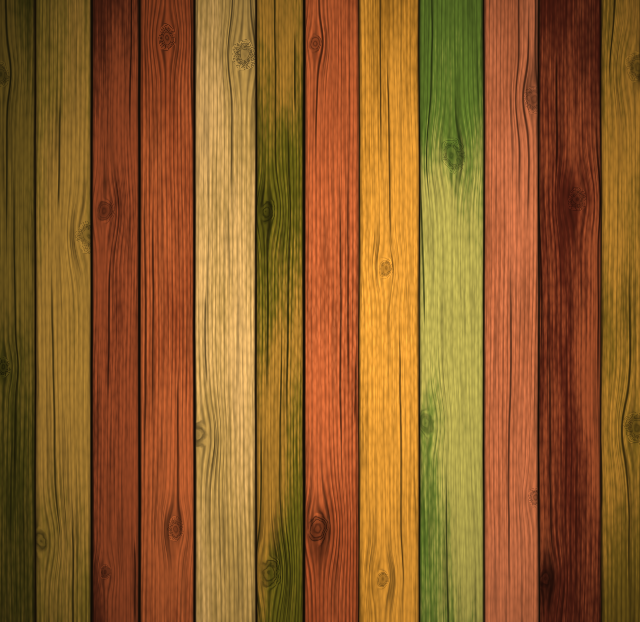
This texture is drawn by a Shadertoy shader. Its source:

```glsl
// Twelve upright weathered planks in faded paint, with grain, knots, cracks and dark joints.

const int PLANKS = 12;
const float EDGES[13] = float[13](-0.035, 0.055, 0.143, 0.218, 0.304, 0.400, 0.475,
                                  0.561, 0.655, 0.756, 0.842, 0.939, 1.035);
const vec3 PAINT[12] = vec3[12](
    vec3(.56, .44, .15), vec3(.77, .57, .23), vec3(.66, .31, .16), vec3(.80, .40, .20),
    vec3(.95, .74, .43), vec3(.72, .51, .18), vec3(.83, .41, .21), vec3(.95, .64, .22),
    vec3(.76, .70, .33), vec3(.90, .50, .31), vec3(.70, .34, .18), vec3(.82, .57, .20));
const vec3 STAIN[12] = vec3[12](
    vec3(.34, .31, .08), vec3(.62, .50, .16), vec3(.40, .17, .09), vec3(.68, .31, .15),
    vec3(.83, .65, .33), vec3(.43, .39, .09), vec3(.72, .33, .16), vec3(.80, .53, .16),
    vec3(.42, .52, .18), vec3(.82, .44, .26), vec3(.38, .14, .08), vec3(.56, .43, .12));
// Two knots per plank: across the plank, then height on the canvas
const vec4 KNOTS[12] = vec4[12](
    vec4(.45, .41, .40, .88), vec4(.10, .13, .95, .62), vec4(.25, .66, .27, .08), vec4(.50, .94, .65, .15),
    vec4(.82, .91, .07, .30), vec4(.20, .66, .25, .08), vec4(.20, .93, .25, .15), vec4(.45, .57, .40, .07),
    vec4(.50, .75, .10, .32), vec4(.92, .84, .95, .20), vec4(.62, .68, .10, .07), vec4(.60, .89, .58, .31));

const vec3 JOINT_COLOR = vec3(.070, .045, .020);
const vec2 JOINT_HALF_WIDTH = vec2(.0007, .0022);
const vec2 KNOT_SIZE = vec2(.009, .013);
const vec2 KNOT_REACH = vec2(.030, .060);
const float RING_COUNT = 14.0;
const float CRACK_LANES = 7.0;
const float CRACK_HALF_WIDTH = .0010;
const vec2 LIGHT_CENTER = vec2(.55, .49);
const vec2 LIGHT_FALLOFF = vec2(1.75, 1.60);
const vec2 LIGHT_FADE = vec2(.27, .13);

float hash(vec2 p) {
    p = fract(p * vec2(.1031, .1137));
    p += dot(p, p.yx + 33.33);
    return fract((p.x + p.y) * p.x * 17.0);
}

// Layered sines, roughly -1 to 1
float waves(vec2 p) {
    float sum = 0.0, amp = .5;
    for (int i = 0; i < 5; i++) {
        p = mat2(.8, -.6, .6, .8) * p * 1.7 + 1.3;
        sum += amp * sin(p.x + 1.5 * sin(p.y));
        amp *= .62;
    }
    return sum;
}

// Cellular noise: distance to the nearest scattered point
float cells(vec2 p) {
    vec2 id = floor(p), f = p - id;
    float best = 2.0;
    for (int j = -1; j <= 1; j++)
        for (int i = -1; i <= 1; i++) {
            vec2 n = vec2(i, j), c = id + n + 100.0;
            vec2 point = n + vec2(hash(c), hash(c + 57.0));
            best = min(best, length(point - f));
        }
    return best;
}

// Long thin splits, one possible per lane of grain
float cracks(float grain, float y, float seed, float width, float px) {
    float lane = floor(grain * CRACK_LANES);
    vec2 key = vec2(lane + 20.0, seed * 7.0 + 3.0);
    float center = hash(key), span = mix(.06, .35, hash(key + 11.0));
    float reach = smoothstep(1.0, .5, abs(y - center) / span);
    float offset = fract(grain * CRACK_LANES) - .5 - .12 * waves(vec2(lane, y * 5.0));
    float dist = abs(offset) * width / CRACK_LANES;
    float line = 1.0 - smoothstep(0.0, CRACK_HALF_WIDTH * reach + px, dist);
    return line * reach * step(.5, hash(key + 29.0));
}

void mainImage(out vec4 fragColor, in vec2 fragCoord) {
    vec2 uv = fragCoord / iResolution.xy;
    float px = 1.0 / iResolution.x;
    float x = uv.x + .0007 * waves(vec2(uv.x * 9.0, uv.y * 4.0)), y = uv.y;

    // Find the plank
    int plank = 0;
    for (int i = 1; i < PLANKS; i++) if (x > EDGES[i]) plank = i;
    float left = EDGES[plank], right = EDGES[plank + 1], width = right - left;
    float across = (x - left) / width, seed = float(plank) + 1.0;

    // Bend the grain around the knots
    float grain = across + .08 * waves(vec2(across * .5 + seed * 5.0, y * 1.1));
    float knot = 0.0, halo = 0.0, knotRadius = 9.0;
    for (int i = 0; i < 2; i++) {
        vec2 spot = i == 0 ? KNOTS[plank].xy : KNOTS[plank].zw;
        vec2 d = vec2((across - spot.x) * width, y - spot.y);
        float size = mix(.5, 1.1, hash(vec2(seed * 3.0, float(i) + 8.0)));
        vec2 q = d / (KNOT_REACH * size);
        float pull = exp(-dot(q, q));
        float r = length(d / (KNOT_SIZE * size)) + .45 * waves(d * 45.0 + seed);
        grain -= (across - spot.x) * .8 * pull;
        knotRadius = min(knotRadius, r);
        knot = max(knot, exp(-r * r));
        halo = max(halo, pull);
    }

    // Growth rings, fibres and paint wear
    float phase = mix(grain * RING_COUNT, knotRadius * 1.3, smoothstep(2.2, .8, knotRadius));
    float ring = .5 + .5 * sin(6.2832 * phase + 1.5 * waves(vec2(grain * 4.0 + seed, y * 2.0)));
    float fibre = cells(vec2(grain * width * 330.0 + seed * 31.0, y * 6.0)) - .45;
    float speck = cells(vec2(x * 210.0, y * 55.0)) - .45;
    float blotch = waves(vec2(x * 13.0 + seed * 9.0, y * 2.6));
    float ends = 2.2 * (y - .5) * (y - .5) + .2 * (y - .5);
    float wear = smoothstep(-.4, 1.0, blotch + ends - .12 + .6 * fibre + .4 * speck + .3 * halo);
    float contrast = mix(.16, .34, hash(vec2(seed, 4.0)));

    vec3 color = mix(PAINT[plank], STAIN[plank], wear);
    color *= 1.0 - contrast * ring * ring * (.65 + .4 * blotch + .5 * halo);
    color *= 1.0 - .20 * fibre - .12 * speck;
    color *= 1.0 - .35 * smoothstep(.35, .9, waves(vec2(grain * 11.0 + seed, y * 5.0))) * (.4 + halo);
    color = mix(color, STAIN[plank] * .55, .5 * knot);
    color *= 1.0 - .2 * smoothstep(.5, 0.0, abs(knotRadius - 1.2));
    color = mix(color, STAIN[plank] * .3, .75 * cracks(grain, y, seed, width, px));

    // Sheen near the middle, then light falloff
    vec2 lit = (uv - LIGHT_CENTER) * LIGHT_FALLOFF;
    float far = dot(lit, lit);
    color += vec3(.05, .04, .03) * exp(-9.0 * far) * smoothstep(.1, -.3, speck);
    color *= exp(-LIGHT_FADE.x * far - LIGHT_FADE.y * far * far);

    // Joints with soft shaded sides
    float edgeDist = min(x - left, right - x);
    float joint = float(plank) + step(.5, across);
    float gap = mix(JOINT_HALF_WIDTH.x, JOINT_HALF_WIDTH.y, hash(vec2(joint + 2.0, 9.0)));
    color *= mix(.65, 1.0, smoothstep(0.0, .006, edgeDist));
    color = mix(JOINT_COLOR, color, smoothstep(gap - px, gap + px, edgeDist));
    fragColor = vec4(color, 1.0);
}
```
